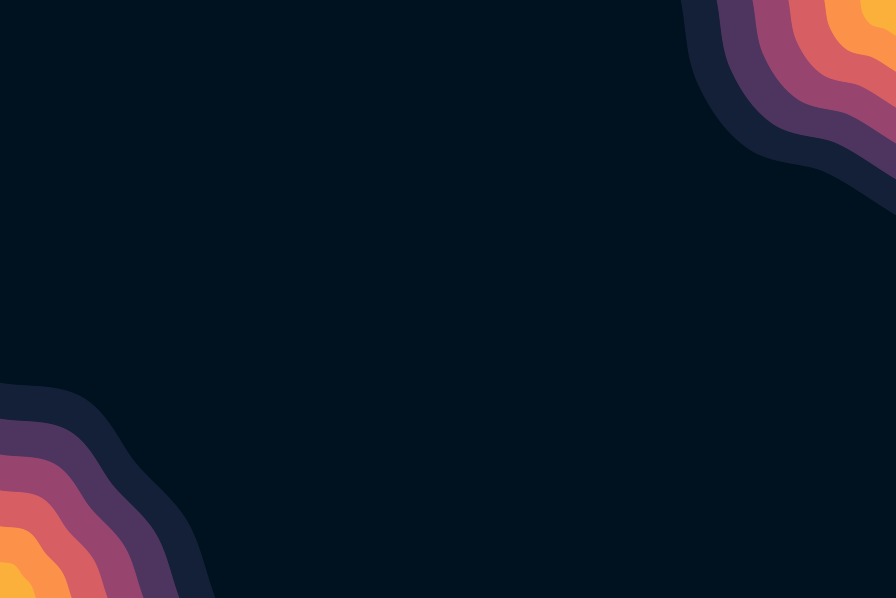
This background is drawn by a WebGL 2 fragment shader. Its source:

```glsl
#version 300 es
precision highp float;
// Two wavy stacks of warm bands glow from opposite corners of a dark field.
// Each stack is one polar outline, a smooth curve through five radii over a
// quarter turn, scaled in even steps; the band number picks the colour.

#define REACH 0.36        // outer radius on the canvas edges, in canvas heights
#define BANDS 6           // colour bands in each corner
#define SECTOR 0.3926991  // angle between outline knots: an eighth of pi
#define BACKDROP vec3(0.0, 0.071, 0.125)

uniform vec2 u_resolution;
out vec4 fragColor;

// Band colours from the outermost to the corner.
const vec3 PALETTE[BANDS] = vec3[BANDS](
    vec3(0.078, 0.125, 0.216), vec3(0.306, 0.208, 0.373),
    vec3(0.592, 0.271, 0.435), vec3(0.843, 0.373, 0.392),
    vec3(0.988, 0.569, 0.290), vec3(0.988, 0.690, 0.235));

// Slope of the outline at a knot; the two ends follow their straight chord.
float knotSlope(float radii[5], int i) {
    if (i == 0) return SECTOR * (radii[1] * cos(SECTOR) - radii[0]) / (radii[1] * sin(SECTOR));
    if (i == 4) return SECTOR * (radii[4] - radii[3] * cos(SECTOR)) / (radii[3] * sin(SECTOR));
    return 0.5 * (radii[i + 1] - radii[i - 1]);
}

// Cubic Hermite radius of the outline at an angle in the first quadrant.
float outline(float radii[5], float angle) {
    float s = clamp(angle / SECTOR, 0.0, 3.9999);
    int i = int(s);
    float t = fract(s);
    float ease = t * t * (3.0 - 2.0 * t);
    return mix(radii[i], radii[i + 1], ease)
         + t * (1.0 - t) * ((1.0 - t) * knotSlope(radii, i) - t * knotSlope(radii, i + 1));
}

// Paints the nested bands; offset is measured inward from the corner.
vec3 paintBands(vec3 color, vec2 offset, float radii[5], float pixel) {
    float edge = REACH * outline(radii, atan(offset.y, offset.x));
    float dist = length(offset);
    for (int i = 0; i < BANDS; i++) {
        float radius = edge * float(BANDS - i) / float(BANDS);
        color = mix(color, PALETTE[i], smoothstep(-0.6 * pixel, 0.6 * pixel, radius - dist));
    }
    return color;
}

void main() {
    vec2 p = gl_FragCoord.xy / u_resolution.y;
    vec2 farCorner = vec2(u_resolution.x / u_resolution.y, 1.0);
    float pixel = 1.0 / u_resolution.y;

    vec3 color = BACKDROP;
    color = paintBands(color, p, float[5](1.0, 0.94, 0.89, 1.008, 1.0), pixel);
    color = paintBands(color, farCorner - p, float[5](1.0, 1.0, 0.975, 0.865, 1.0), pixel);
    fragColor = vec4(color, 1.0);
}
```
